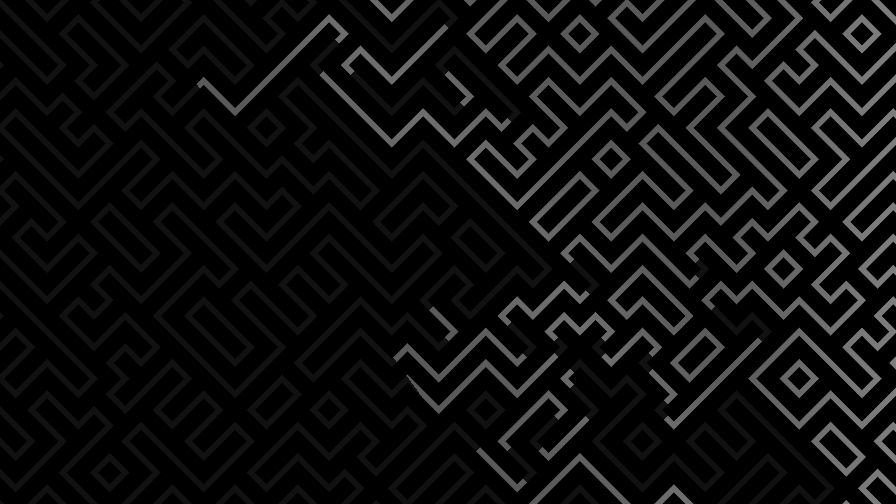
Write a WebGL 1 fragment shader that draws this pattern.

```glsl
precision highp float;

uniform vec2 u_resolution;

const float DENSITY = 16.08;

float hash(vec2 p) {
  vec3 q = fract(p.xyx * vec3(0.1031, 0.1030, 0.0973));
  q += dot(q, q.yzx + 33.33);
  return fract((q.x + q.y) * q.z);
}

// Preferred edge direction of a cell: 0 along x, 1 along y
float lean(vec2 cell) {
  return step(0.5, mix(hash(floor(cell / 2.0)), hash(cell + 71.0), 0.4));
}

// Is there a stroke from a lattice point to its neighbour?
// Odd cells each own a parallel pair of edges, so every point joins two strokes;
// flipping the parallel pair of an even cell keeps that property.
bool linked(vec2 point, vec2 dir) {
  vec2 odd = min(point, point + dir);
  vec2 even = odd - abs(dir.yx);
  if (mod(odd.x + odd.y, 2.0) < 0.5) {
    vec2 swapped = odd;
    odd = even;
    even = swapped;
  }
  vec2 s = vec2(1.0, 0.0);
  float around = lean(even + s) + lean(even - s) + lean(even + s.yx) + lean(even - s.yx);
  bool flipped = (around < 0.5 || around > 3.5) && hash(even + 19.0) < 0.45;
  bool present = abs(lean(odd) - abs(dir.y)) < 0.5;
  return present != flipped;
}

// Signed offset from the slanted border of the lit area
float litSide(vec2 pos) {
  return pos.x + 0.72 * pos.y - 1.39;
}

// Walk around a closed stroke and average its side of the border
float loopSide(vec2 start) {
  vec2 at = start;
  vec2 dir = vec2(-1.0, 0.0);
  if (linked(start, vec2(1.0, 0.0))) dir = vec2(1.0, 0.0);
  else if (linked(start, vec2(0.0, 1.0))) dir = vec2(0.0, 1.0);
  float total = 0.0;
  float count = 0.0;
  for (int i = 0; i < 64; i++) {
    at += dir;
    total += litSide(vec2(at.x + at.y, at.x - at.y) / (2.0 * DENSITY));
    count += 1.0;
    if (distance(at, start) < 0.5) break;
    vec2 turn = vec2(-dir.y, dir.x);
    if (!linked(at, dir)) dir = linked(at, turn) ? turn : -turn;
  }
  return total / count;
}

void main() {
  vec2 pos = gl_FragCoord.xy / u_resolution.y;
  vec2 p = vec2(pos.x + pos.y, pos.x - pos.y) * DENSITY;

  // Strokes with square corners on the diagonal lattice
  vec2 corner = floor(p + 0.5);
  vec2 inset = abs(p - corner);
  vec2 toward = step(corner, p) * 2.0 - 1.0;
  float d = max(inset.x, inset.y);
  if (linked(corner, vec2(toward.x, 0.0))) d = min(d, inset.y);
  if (linked(corner, vec2(0.0, toward.y))) d = min(d, inset.x);
  float blur = 0.5 * DENSITY * sqrt(2.0) / u_resolution.y;
  float stroke = 1.0 - smoothstep(0.13 - blur, 0.13 + blur, d);

  // Whole loops are lit or dim near the border
  float side = litSide(pos);
  float loopMean = side;
  if (stroke > 0.0 && abs(side) < 0.4) loopMean = loopSide(corner);

  float dim = 0.065;
  float bright = 0.35 + 0.08 * exp(-side * side * 40.0)
               + 0.14 * smoothstep(1.4, 1.8, pos.x);
  float shade = stroke * (loopMean > 0.0 ? bright : dim);
  gl_FragColor = vec4(vec3(shade), 1.0);
}
```
